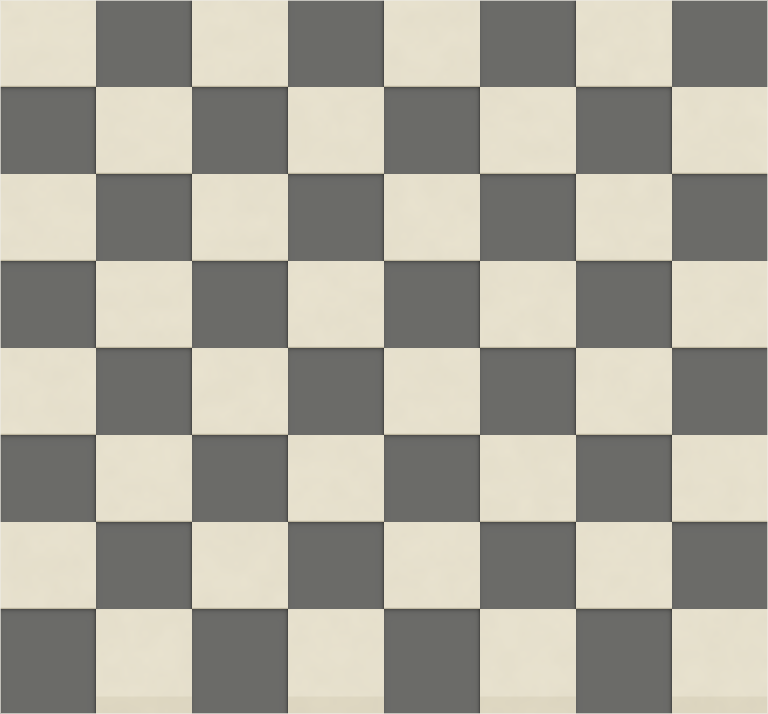
Reproduce this pattern procedurally as a WebGL 1 fragment shader.

```glsl
precision highp float;
// Checkerboard of cream and grey tiles, eight columns by eight rows plus a base strip.
// Raised cream tiles carry a thin tan lower lip and cast soft shadows into the grey ones;
// the cream has faint mottling, and a pale hairline frames the board.

uniform vec2 u_resolution;

const float COLUMNS = 8.0;
const float ROWS = 8.0;
const float ROW_HEIGHT = 0.12185;      // lengths are fractions of canvas height
const float STRIP_TOP = 0.9755;        // measured down from the top
const float LIP_WIDTH = 0.0017;
const float FRAME_WIDTH = 0.0012;
const float TOP_SHADOW_WIDTH = 0.0026;
const float SIDE_SHADOW_WIDTH = 0.0020;
const float TOP_SHADOW = 0.34;
const float RIGHT_SHADOW = 0.42;
const float LEFT_SHADOW = 0.10;
const float MOTTLE_SCALE = 38.0;
const float MOTTLE_AMOUNT = 0.012;

const vec3 CREAM = vec3(0.902, 0.878, 0.802);
const vec3 GREY = vec3(0.418, 0.418, 0.408);
const vec3 LIP = vec3(0.75, 0.72, 0.63);
const vec3 FRAME = vec3(0.93, 0.92, 0.89);
const vec3 STRIP_TINT = vec3(0.962, 0.957, 0.942);

float hash(vec2 p) {
  vec3 q = fract(vec3(p.xyx) * 0.1031);
  q += dot(q, q.yzx + 33.33);
  return fract((q.x + q.y) * q.z);
}

float valueNoise(vec2 p) {
  vec2 cell = floor(p);
  vec2 f = fract(p);
  f = f * f * (3.0 - 2.0 * f);
  float low = mix(hash(cell), hash(cell + vec2(1.0, 0.0)), f.x);
  float high = mix(hash(cell + vec2(0.0, 1.0)), hash(cell + 1.0), f.x);
  return mix(low, high, f.y);
}

// Coverage of the region where distance is negative
float fill(float distance, float pixel) {
  return clamp(0.5 - distance / pixel, 0.0, 1.0);
}

// Alternating +1 and -1, blended through zero at tile edges
float alternate(float index, float edgeDistance, float pixel) {
  float parity = 1.0 - 2.0 * mod(index, 2.0);
  return parity * clamp(2.0 * edgeDistance / pixel, 0.0, 1.0);
}

void main() {
  float pixel = 1.0 / u_resolution.y;
  float aspect = u_resolution.x / u_resolution.y;
  vec2 p = gl_FragCoord.xy * pixel;
  p.y = 1.0 - p.y;

  // Tile index and distances to its four sides; the last row runs to the bottom
  vec2 tileSize = vec2(aspect / COLUMNS, ROW_HEIGHT);
  vec2 tile = min(floor(p / tileSize), vec2(COLUMNS, ROWS) - 1.0);
  vec2 local = p - tile * tileSize;
  float left = local.x;
  float right = tileSize.x - local.x;
  float top = tile.y < 0.5 ? 1.0 : local.y;
  float bottom = tile.y > ROWS - 1.5 ? 1.0 : tileSize.y - local.y;

  float checker = alternate(tile.x, min(left, right), pixel)
                * alternate(tile.y, min(top, bottom), pixel);
  float creamMask = 0.5 + 0.5 * checker;

  // Cream tiles: mottling, base strip and lower lip
  float mottle = valueNoise(p * MOTTLE_SCALE) + 0.5 * valueNoise(p * MOTTLE_SCALE * 2.7);
  vec3 cream = CREAM + MOTTLE_AMOUNT * (mottle - 0.75);
  cream *= mix(vec3(1.0), STRIP_TINT, fill(STRIP_TOP - p.y, pixel));
  cream = mix(cream, LIP, fill(bottom - LIP_WIDTH, pixel));

  // Grey tiles: shadows from the neighbouring raised tiles
  float topShade = 1.0 - TOP_SHADOW * exp(-top / TOP_SHADOW_WIDTH);
  float hasRight = 1.0 - step(COLUMNS - 1.5, tile.x);
  float rightShade = 1.0 - hasRight * RIGHT_SHADOW * exp(-right / SIDE_SHADOW_WIDTH);
  float leftShade = 1.0 - LEFT_SHADOW * exp(-left / SIDE_SHADOW_WIDTH);
  vec3 grey = GREY * topShade * rightShade * leftShade;

  vec3 color = mix(grey, cream, creamMask);

  // Pale frame along the canvas edge
  float border = min(min(p.x, aspect - p.x), min(p.y, 1.0 - p.y));
  color = mix(color, FRAME, 0.8 * fill(border - FRAME_WIDTH, pixel));

  gl_FragColor = vec4(color, 1.0);
}
```
